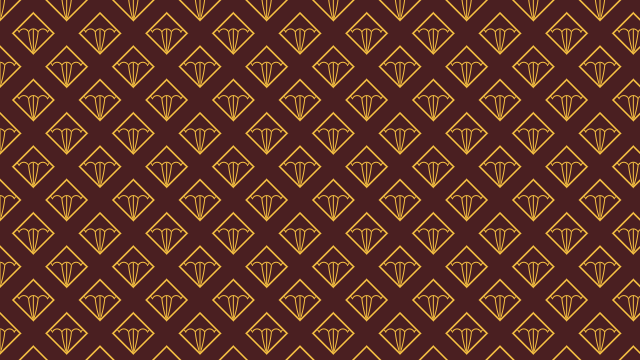
A Shadertoy shader for this pattern:

```glsl
#define UNITS_HIGH 432.0
#define CELL 80.0
#define DIAMOND_RADIUS 24.4
#define FRAME_WIDTH 1.9
#define RIB_WIDTH 1.2
#define SCALLOP_WIDTH 11.4
#define SCALLOP_RADIUS 6.2
#define CUSP_HEIGHT 1.5
#define GROUND vec3(0.29, 0.12, 0.13)
#define GOLD vec3(0.97, 0.76, 0.26)

// Signed distance to a square standing on its corner
float diamond(vec2 p) {
    return (abs(p.x) + abs(p.y) - DIAMOND_RADIUS) * 0.70711;
}

// Row of arcs that meet in cusps
float scallops(vec2 p) {
    float halfWidth = 0.5 * SCALLOP_WIDTH;
    float x = abs(p.x - SCALLOP_WIDTH * floor(p.x / SCALLOP_WIDTH + 0.5));
    float y = p.y - CUSP_HEIGHT;
    float drop = sqrt(SCALLOP_RADIUS * SCALLOP_RADIUS - halfWidth * halfWidth);
    return y > 0.0 ? abs(length(vec2(x, y + drop)) - SCALLOP_RADIUS)
                   : length(vec2(x - halfWidth, y));
}

// Straight middle rib and two bowed ribs rising from the lower corner
float ribs(vec2 p) {
    float span = CUSP_HEIGHT + DIAMOND_RADIUS;
    float t = clamp((p.y + DIAMOND_RADIUS) / span, 0.0, 1.0);
    float bow = 0.5 * SCALLOP_WIDTH * t * (1.5 - 0.5 * t);
    float slope = 0.5 * SCALLOP_WIDTH * (1.5 - t) / span;
    float side = abs(abs(p.x) - bow) / sqrt(1.0 + slope * slope);
    side = max(side, p.y - CUSP_HEIGHT);
    float crown = CUSP_HEIGHT + SCALLOP_RADIUS
        - sqrt(SCALLOP_RADIUS * SCALLOP_RADIUS - 0.25 * SCALLOP_WIDTH * SCALLOP_WIDTH);
    return min(side, max(abs(p.x), p.y - crown));
}

float stroke(float dist, float width, float pixel) {
    return clamp(0.5 - (dist - 0.5 * width) / pixel, 0.0, 1.0);
}

// Nearest centre of a staggered lattice
vec2 staggeredCell(vec2 p) {
    vec2 a = mod(p + 0.5 * CELL, CELL) - 0.5 * CELL;
    vec2 b = mod(p, CELL) - 0.5 * CELL;
    return abs(a.x) + abs(a.y) < abs(b.x) + abs(b.y) ? a : b;
}

void mainImage(out vec4 fragColor, in vec2 fragCoord) {
    float pixel = UNITS_HIGH / iResolution.y;
    vec2 firstCentre = vec2(0.5 * CELL, UNITS_HIGH - 0.5 * CELL);
    vec2 p = staggeredCell(fragCoord * pixel - firstCentre);

    // Frame, with the fan kept inside it
    float edge = diamond(p);
    float fan = max(min(scallops(p), ribs(p)), edge);
    float ink = max(stroke(abs(edge), FRAME_WIDTH, pixel),
                    stroke(fan, RIB_WIDTH, pixel));

    fragColor = vec4(mix(GROUND, GOLD, ink), 1.0);
}
```
